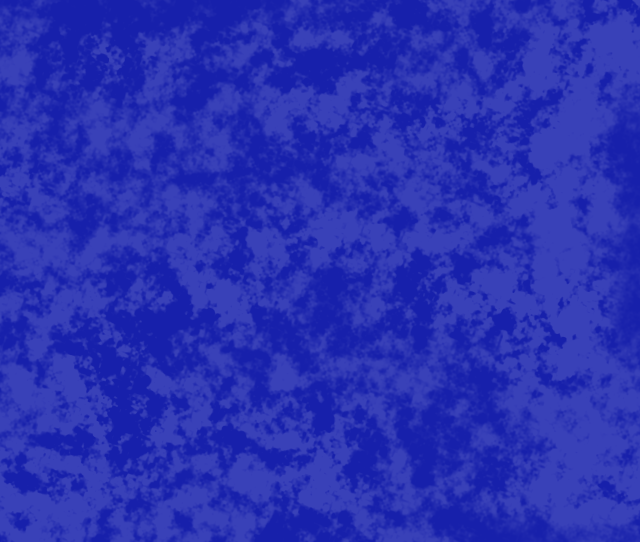
This texture is drawn by a Shadertoy shader. Its source:

```glsl
#define DARK vec3(0.09, 0.125, 0.67)
#define LIGHT vec3(0.225, 0.255, 0.722)
#define GRAIN_FREQ 27.0
#define GRAIN_GAIN 0.77
#define BAND_FREQ vec2(4.0, 10.0)
#define BAND_AMOUNT 0.14
#define SOFT_MIN 0.06
#define SOFT_MAX 0.2
#define BALANCE -0.022

float hash(vec2 p) {
    vec3 q = fract(vec3(p.xyx) * 0.1031);
    q += dot(q, q.yzx + 33.33);
    return fract((q.x + q.y) * q.z);
}

float valueNoise(vec2 p) {
    vec2 cell = floor(p), f = fract(p);
    f = f * f * (3.0 - 2.0 * f);
    float low = mix(hash(cell), hash(cell + vec2(1, 0)), f.x);
    float high = mix(hash(cell + vec2(0, 1)), hash(cell + vec2(1, 1)), f.x);
    return mix(low, high, f.y);
}

// Rotated octaves, normalised to 0..1
float grainNoise(vec2 p) {
    const mat2 turn = mat2(1.6, 1.2, -1.2, 1.6);
    float sum = 0.0, total = 0.0, weight = 1.0;
    for (int i = 0; i < 4; i++) {
        sum += weight * valueNoise(p);
        total += weight;
        weight *= GRAIN_GAIN;
        p = turn * p + 17.3;
    }
    return sum / total;
}

// Dark worn strips along the top left, right and bottom right edges
float rimShade(vec2 uv) {
    float wobble = 0.03 * (valueNoise(uv * 9.0 + 5.0) - 0.5);
    float top = smoothstep(0.92, 0.98, uv.y + wobble) * (1.0 - smoothstep(0.35, 0.65, uv.x));
    float sidePatches = smoothstep(0.25, 0.4, uv.y) * (1.0 - smoothstep(0.75, 0.95, uv.y));
    float right = smoothstep(0.92, 0.99, uv.x + wobble) * sidePatches;
    float bottom = (1.0 - smoothstep(0.01, 0.08, uv.y + wobble)) * smoothstep(0.6, 0.85, uv.x);
    return max(0.6 * top, max(right, bottom));
}

void mainImage(out vec4 fragColor, in vec2 fragCoord) {
    vec2 uv = fragCoord / iResolution.xy;
    vec2 p = fragCoord / iResolution.y;

    // Lumpy grain, and wide horizontal drifts of tone
    float grain = grainNoise(p * GRAIN_FREQ) - 0.5;
    float bands = BAND_AMOUNT * (valueNoise(p * BAND_FREQ + 31.0) - 0.5);

    // Paler sides, darker rim
    float sides = 0.12 * smoothstep(0.7, 0.9, uv.x) + 0.06 * (1.0 - smoothstep(0.0, 0.2, uv.x));
    float rim = rimShade(uv);
    float tone = grain * (1.0 - 0.5 * rim) + bands + sides - 0.2 * rim + BALANCE;

    // Edge softness changes from crisp flakes to cloudy patches
    float cloud = valueNoise(p * vec2(5.0, 9.0) + 53.0);
    float softness = mix(SOFT_MIN, SOFT_MAX, max(cloud, rim));
    fragColor = vec4(mix(DARK, LIGHT, smoothstep(-softness, softness, tone)), 1.0);
}
```
